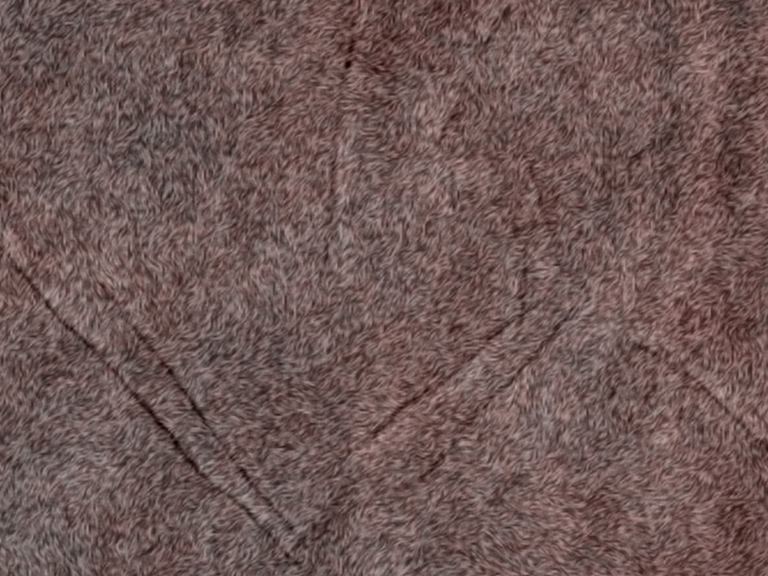
Reproduce this texture procedurally as a Shadertoy shader.

```glsl
// Crumpled plush fabric in dusty mauve brown, with short fur, soft wrinkles and creases.

float hash(vec2 p) {
    vec3 q = fract(p.xyx * 0.1031);
    q += dot(q, q.yzx + 33.33);
    return fract((q.x + q.y) * q.z);
}

float noise(vec2 p) {
    vec2 i = floor(p), f = fract(p);
    f = f * f * (3.0 - 2.0 * f);
    return mix(mix(hash(i), hash(i + vec2(1, 0)), f.x),
               mix(hash(i + vec2(0, 1)), hash(i + vec2(1, 1)), f.x), f.y);
}

// Layered noise, centred on zero
float fbm(vec2 p) {
    float sum = 0.0, gain = 0.5;
    for (int i = 0; i < 4; i++) {
        sum += gain * (noise(p) - 0.5);
        p = mat2(1.6, 1.2, -1.2, 1.6) * p + 17.3;
        gain *= 0.5;
    }
    return sum;
}

// Very short strands: noise smeared a little along a wandering nap direction
float fur(vec2 p) {
    float angle = 0.7 + 3.2 * fbm(p * 3.5 + 40.0) + 1.5 * (noise(p * 48.0) - 0.5);
    vec2 nap = vec2(cos(angle), sin(angle));
    float sum = 0.0;
    for (int i = -2; i <= 2; i++)
        sum += noise((p + nap * float(i) * 0.0019) * 250.0 + 9.0);
    return sum / 5.0 - 0.5;
}

// Dark crease from a to b with a lit shoulder on its left side
float crease(vec2 p, vec2 a, vec2 b, float width) {
    vec2 along = normalize(b - a);
    float t = dot(p - a, along) / distance(a, b);
    float side = dot(p - a, vec2(-along.y, along.x));
    side += 0.024 * (noise(p * 8.0 + a * 30.0) - 0.5) + 0.005 * (noise(p * 45.0) - 0.5);
    float u = side / width;
    float fade = smoothstep(0.0, 0.15, t) * (1.0 - smoothstep(0.8, 1.0, t));
    float patchy = 0.55 + 0.7 * noise(p * 14.0 + b * 20.0);
    return fade * patchy * (0.4 * exp(-0.12 * (u - 3.8) * (u - 3.8)) - exp(-u * u));
}

void mainImage(out vec4 fragColor, in vec2 fragCoord) {
    vec2 p = fragCoord / iResolution.y;
    float aspect = iResolution.x / iResolution.y;
    vec2 warped = p + 0.07 * vec2(fbm(p * 5.0), fbm(p * 5.0 + 60.0));

    // Broad patches, side-lit wrinkles and small tufts
    float tone = 0.13 * fbm(warped * 3.0 + 5.0);
    vec2 wrinkle = warped * vec2(8.0, 5.0);
    tone += 0.17 * (fbm(wrinkle + vec2(0.35, -0.25)) - fbm(wrinkle));
    tone += 0.13 * fbm(warped * 45.0);

    // Upright soft ribs in the upper right
    float ribs = smoothstep(1.06, 1.2, p.x) * smoothstep(0.45, 0.7, p.y);
    float ridge = cos((warped.x - 1.215) * 52.0) * ribs;
    tone += 0.05 * ridge;

    // Long creases
    float folds = 1.3 * crease(p, vec2(-0.06, 0.62), vec2(0.58, -0.05), 0.0045);
    folds += 0.9 * crease(p, vec2(0.12, 0.59), vec2(0.56, 0.0), 0.0045);
    folds += 1.3 * crease(p, vec2(0.95, 0.48), vec2(0.58, 0.19), 0.0045);
    folds += crease(p, vec2(1.02, 0.49), vec2(0.70, 0.13), 0.0045);
    folds += crease(p, vec2(0.61, 1.05), vec2(0.56, 0.48), 0.006);
    folds += 0.9 * crease(p, vec2(1.08, 0.43), vec2(1.38, 0.19), 0.005);

    // Scattered faint creases, mostly upright
    for (int i = 0; i < 16; i++) {
        vec2 seed = vec2(float(i), 3.0);
        vec2 start = vec2(hash(seed) * aspect, hash(seed + 20.0) - 0.1);
        float angle = 1.35 + 1.3 * (hash(seed + 40.0) - 0.5);
        float len = mix(0.12, 0.42, hash(seed + 60.0));
        vec2 end = start + len * vec2(cos(angle), sin(angle));
        folds += 0.6 * crease(p, start, end, 0.0045);
    }
    tone += 0.14 * folds;

    // Fur grain and darkened corners
    tone += 0.47 * fur(p);
    vec2 centred = fragCoord / iResolution.xy - 0.5;
    tone += 0.012 - 0.1 * dot(centred, centred);

    // Greyer on the left, rosier on the right and along ridges
    float warmth = 3.0 * fbm(warped * 4.0 + 80.0) + 0.9 * centred.x + 0.5 * ridge;
    warmth += 2.2 * fbm(p * 42.0 + 11.0) - 0.2 * folds;
    vec3 mauve = vec3(0.434, 0.349, 0.339);
    vec3 color = mauve + tone * vec3(1.0, 0.98, 0.98);
    color += clamp(warmth, -1.4, 1.4) * vec3(0.017, -0.013, -0.016);
    fragColor = vec4(clamp(color, 0.0, 1.0), 1.0);
}
```
